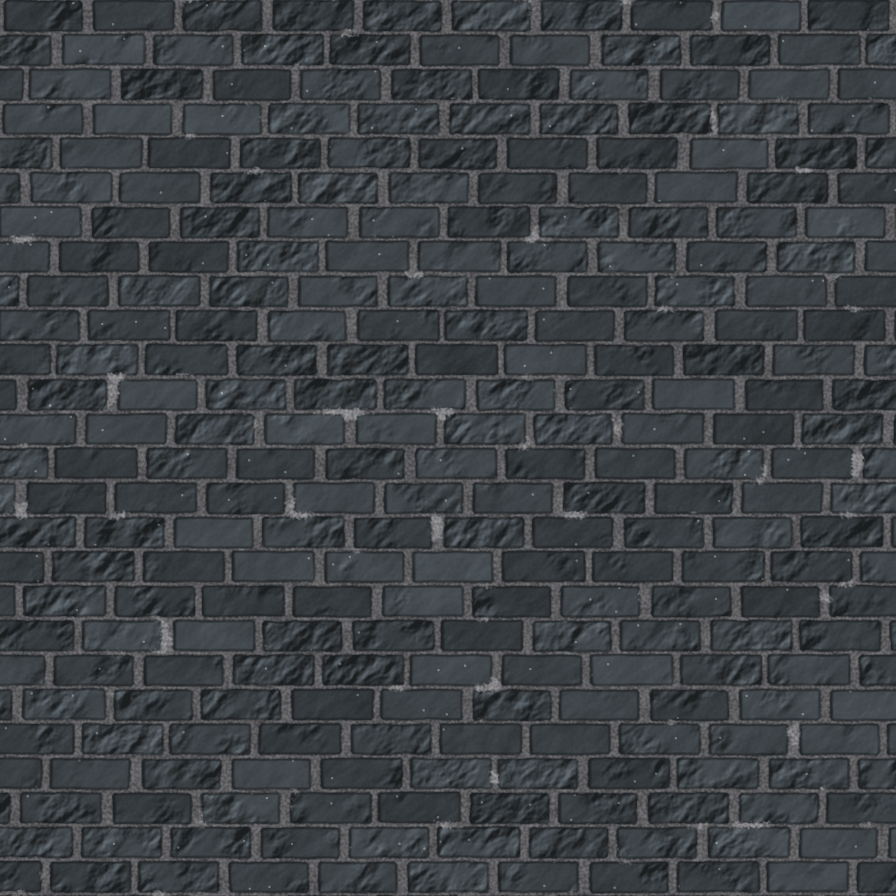
This texture is drawn by a Shadertoy shader. Its source:

```glsl
// Dark slate-grey brick wall: 26 courses of 10 bricks, each course shifted by about a third.
// Bricks are noisy rounded boxes with shadowed rims; gradient noise is lit as relief
// for chipped faces, and also gives grainy mortar, pale flakes and tonal wear.

vec2 hash2(vec2 p) {
    vec3 q = fract(p.xyx * vec3(0.1031, 0.1030, 0.0973));
    q += dot(q, q.yzx + 33.33);
    return fract((q.xx + q.yz) * q.zy);
}

float gradDot(vec2 cell, vec2 offset) {
    float angle = 6.2832 * hash2(cell + 57.0).x;
    return dot(vec2(cos(angle), sin(angle)), offset);
}

// Gradient noise, roughly -0.7 to 0.7
float noise(vec2 p) {
    vec2 i = floor(p), f = p - i;
    vec2 w = f * f * f * (f * (f * 6.0 - 15.0) + 10.0);
    vec2 e = vec2(1.0, 0.0);
    return mix(mix(gradDot(i, f), gradDot(i + e, f - e), w.x),
               mix(gradDot(i + e.yx, f - e.yx), gradDot(i + 1.0, f - 1.0), w.x), w.y);
}

float fbm(vec2 p) {
    float sum = 0.0, amp = 0.6;
    for (int i = 0; i < 4; i++) {
        sum += amp * noise(p);
        p = mat2(1.6, 1.2, -1.2, 1.6) * p + 11.3;
        amp *= 0.5;
    }
    return sum;
}

// Chipped stone height, stretched along the rising diagonal
float stoneHeight(vec2 p) {
    vec2 q = vec2(0.8 * (p.x + p.y), 1.7 * (p.y - p.x));
    return fbm(q) + 0.5 * abs(fbm(q * 0.8 + 31.0));
}

float roundBox(vec2 p, vec2 halfSize, float radius) {
    vec2 q = abs(p) - halfSize + radius;
    return length(max(q, 0.0)) + min(max(q.x, q.y), 0.0) - radius;
}

void mainImage(out vec4 fragColor, in vec2 fragCoord) {
    // One unit is the height of a course
    vec2 p = 26.0 * fragCoord / iResolution.xy;
    float pixel = 26.0 / iResolution.y;
    vec2 wall = p + 0.035 * vec2(noise(p * 1.4), noise(p * 1.4 + 40.0)) - vec2(0.0, 0.05);

    // Brick cell and its random traits
    float row = floor(wall.y);
    float along = wall.x / 2.6 - 0.505 - 0.339 * row;
    vec2 id = vec2(floor(along), row) + 100.0;
    vec2 local = (vec2(fract(along), fract(wall.y)) - 0.5) * vec2(2.6, 1.0);
    vec2 traits = hash2(id), jitter = hash2(id + 19.7) - 0.5;
    local -= jitter * vec2(0.09, 0.03);

    // Chipped areas, strong on some bricks and absent on others
    float rough = smoothstep(-0.1, 0.45, noise(p * 0.9 + traits * 30.0) + 0.9 * (traits.y - 0.4));
    float grain = noise(p * 11.0);

    // Brick outline, eroded where chipped
    vec2 halfSize = vec2(1.17 + 0.07 * jitter.y, 0.445);
    float erosion = 0.015 * grain + rough * 0.08 * max(fbm(p * 2.3), 0.0);
    float d = roundBox(local, halfSize, 0.1) + erosion;
    float inside = smoothstep(0.6 * pixel, -0.6 * pixel, d);

    // Face: tone per brick, clouding, relief lit from the upper left
    float tone = mix(0.84, 1.16, traits.x) + 0.22 * fbm(p * 0.7 + traits * 9.0);
    vec2 stone = p + traits * 50.0, toLight = vec2(-0.035, 0.035);
    float relief = stoneHeight(stone - toLight) - stoneHeight(stone + toLight);
    tone += relief * mix(0.25, 1.9, rough) - 0.08 * rough + 0.07 * grain;
    vec3 face = vec3(0.235, 0.258, 0.274) * clamp(tone, 0.45, 1.6);

    // Scattered pale specks
    vec2 cell = floor(p * 1.6), spot = hash2(cell + 7.0);
    float speck = length(fract(p * 1.6) - 0.2 - 0.6 * spot);
    face += 0.22 * step(0.86, hash2(cell + 83.0).x) * smoothstep(0.085, 0.03, speck);

    // Dark rim all round, with a wider shadow at the left end
    float shadeD = roundBox(local - vec2(0.09, -0.02), halfSize, 0.1) + erosion;
    float shadow = smoothstep(-0.04, 0.05, shadeD) * (0.65 + 0.5 * noise(p * 2.0));
    float rim = smoothstep(0.075, 0.01, abs(d + 0.015));
    face = mix(face, vec3(0.10, 0.11, 0.12), clamp(0.75 * shadow, 0.0, 0.8));

    // Gritty mortar with a few bright flakes spilling over the edges
    vec3 mortar = vec3(0.365, 0.365, 0.375) * (1.0 + 0.35 * grain + 0.3 * fbm(p * 1.8));
    vec3 color = mix(mortar, face, inside);
    color = mix(color, vec3(0.11, 0.12, 0.13), rim * (0.5 + 0.25 * noise(p * 1.7 + 5.0)));
    float flake = smoothstep(0.36, 0.5, noise(p * 0.75 + 63.0) + 0.2 * fbm(p * 4.0));
    flake *= smoothstep(-0.09, 0.02, d + 0.06 * grain);
    color = mix(color, vec3(0.58, 0.58, 0.59) * (1.0 + 0.3 * grain), 0.75 * flake);

    fragColor = vec4(clamp(color, 0.0, 1.0), 1.0);
}
```
